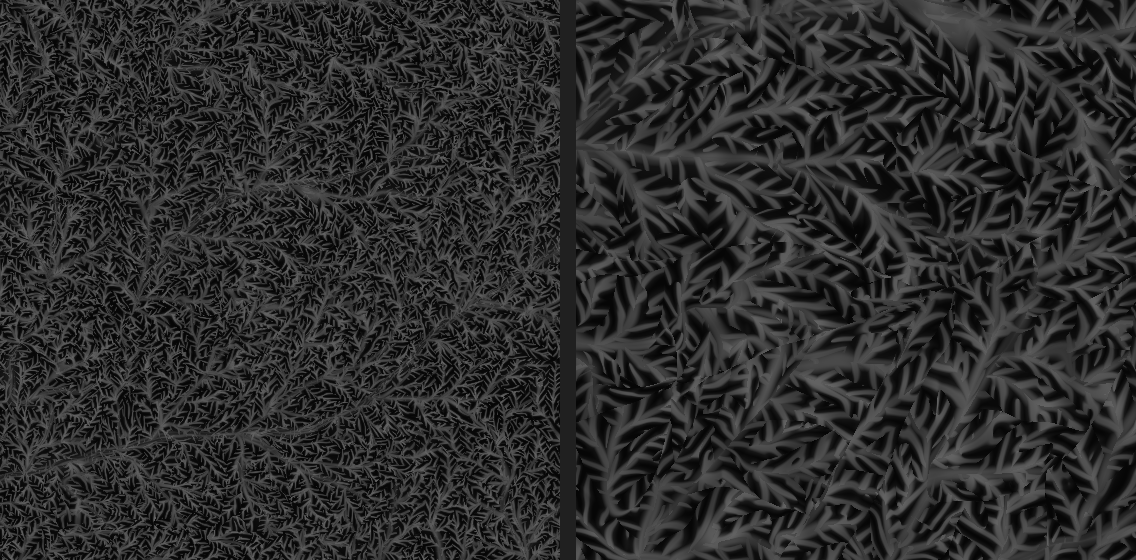
Left, the full canvas; right, a detail of the centre.
Write a WebGL 1 fragment shader that draws this texture map.

```glsl
precision highp float;
// Dendritic drainage network: grey branching channels feathering into twigs on black.
uniform vec2 u_resolution;

#define OCTAVES 5
#define TRUNK_FREQ 2.9     // trunk lines per canvas
#define LACUNARITY 2.47    // frequency step from branch to side branch
#define TRUNK_WIDTH 0.0098 // half width of a trunk, edge included
#define WIDTH_DECAY 0.755
#define BRANCH_SPREAD 0.82 // tangent of the side branch angle
#define WANDER 0.65        // random turning of the branches, radians
#define HALO 0.42          // strength of the soft bank around each channel
#define DARK 0.022
#define BRIGHT 0.385

const float PI = 3.14159265;

vec2 hash2(vec2 p) {
  vec3 q = fract(vec3(p.xyx) * vec3(0.1031, 0.1030, 0.0973));
  q += dot(q, q.yzx + 33.33);
  return fract((q.xx + q.yz) * q.zy);
}

float valueNoise(vec2 p) {
  vec2 i = floor(p), f = fract(p);
  f = f * f * (3.0 - 2.0 * f);
  vec2 e = vec2(1.0, 0.0);
  return mix(mix(hash2(i).x, hash2(i + e).x, f.x),
             mix(hash2(i + e.yx).x, hash2(i + e.xx).x, f.x), f.y);
}

vec2 rotate(vec2 v, float a) {
  float c = cos(a), s = sin(a);
  return vec2(c * v.x - s * v.y, s * v.x + c * v.y);
}

// Phase of irregular stripes across the given direction; zero on a channel, +-PI on a divide.
// The kernel is stretched along the stripes so that they run on unbroken.
float stripePhase(vec2 p, vec2 across) {
  vec2 cell = floor(p), f = fract(p), wave = vec2(0.0);
  for (int j = -2; j <= 2; j++) {
    for (int i = -2; i <= 2; i++) {
      vec2 o = vec2(float(i), float(j));
      vec2 r = f - o - hash2(cell + o);
      float u = dot(r, across);
      float a = 2.0 * PI * u;
      wave += vec2(cos(a), sin(a)) * exp(-1.1 * dot(r, r) - 1.7 * u * u);
    }
  }
  return atan(wave.y, wave.x + 1e-6);
}

void main() {
  vec2 uv = gl_FragCoord.xy / u_resolution.y;

  // Crinkle the plane so that the channels meander
  vec2 p = uv + 3.0;
  p += 0.016 * (vec2(valueNoise(p * 13.0), valueNoise(p * 13.0 + 57.0)) - 0.5);
  p += 0.004 * (vec2(valueNoise(p * 55.0), valueNoise(p * 55.0 + 91.0)) - 0.5);

  // Broad downhill direction, towards the lower left
  vec2 down = rotate(vec2(-0.66, -0.75), 3.0 * (valueNoise(p * 2.3 + 11.0) - 0.5));

  float density = valueNoise(p * 9.0 + 5.0);
  float grain = valueNoise(p * 80.0);
  float drift = 7.0 * valueNoise(p * 24.0 + 31.0);
  float freq = TRUNK_FREQ, width = TRUNK_WIDTH;
  float ridge = 0.3, channel = 0.0, flank = 0.0;

  for (int i = 0; i < OCTAVES; i++) {
    float level = float(i) / float(OCTAVES - 1);
    vec2 seed = vec2(17.0, 41.0) * float(i);
    down = rotate(down, WANDER * (valueNoise(p * freq * 0.5 + seed) - 0.5));
    vec2 across = vec2(-down.y, down.x);
    float phase = stripePhase(p * freq + seed, across);
    float dist = abs(phase) / (2.0 * PI * freq);

    // Channels thin out and dim towards the divide of their parent
    float taper = mix(1.15, 0.72, ridge) * mix(1.0, 0.8 + 0.4 * density, level);
    float x = dist / (width * taper);
    float line = 1.0 - smoothstep(0.2, 1.0, x);
    float halo = HALO * level * (1.0 - smoothstep(0.0, 1.7, x));
    float tone = mix(0.76, 0.88, level) * mix(1.06, 0.68, ridge) * (0.72 + 0.42 * grain);

    // Wide channels are braided into parallel streaks
    float streak = 0.5 + 0.5 * cos(dist * 1000.0 + drift);
    tone *= 1.0 - 0.55 * (1.0 - level) * (1.0 - level) * streak;
    channel = max(channel, max(line, halo) * tone);

    // Soft silt beside the larger channels
    flank = max(flank, (1.0 - level) * exp(-dist / (width * 1.8)));

    // Each bank drains obliquely into its channel
    ridge = abs(phase) / PI;
    float bank = phase < 0.0 ? -1.0 : 1.0;
    down = normalize(down - across * bank * BRANCH_SPREAD * mix(0.8, 1.15, ridge));
    freq *= LACUNARITY;
    width *= WIDTH_DECAY;
  }

  // Silt fills some of the dark gaps
  float silt = 0.3 * flank * smoothstep(0.3, 0.8, valueNoise(p * 18.0 + 23.0));
  float value = mix(DARK, BRIGHT, clamp(max(channel, silt), 0.0, 1.0));
  gl_FragColor = vec4(vec3(value), 1.0);
}
```
